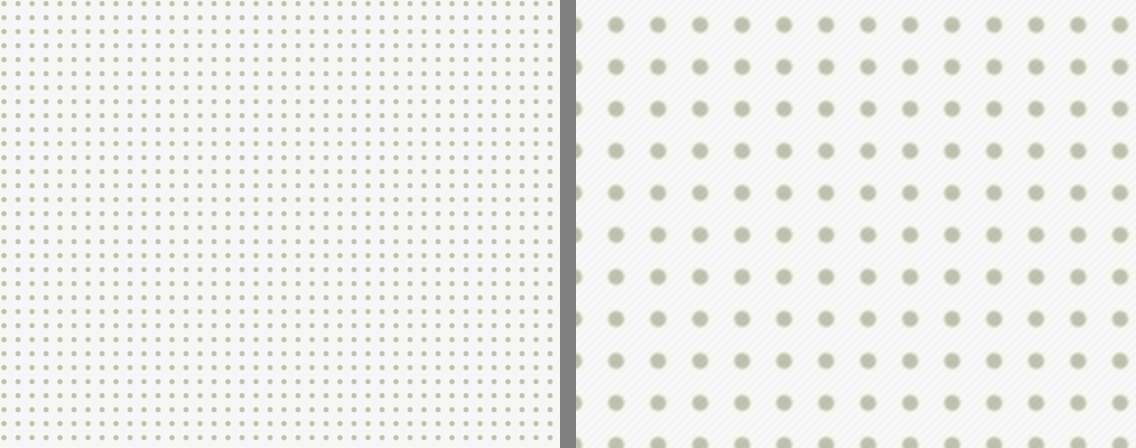
Left, the full canvas; right, a detail of the centre.
Give the GLSL for this pattern, as a Shadertoy shader.

```glsl
// Small sage dots on a square grid, 40 across and 32 down, over near-white paper.
// Each cell is a soft-edged disc with a faint warm halo, over fine diagonal hatching.
// Whole numbers of cells and of hatch lines per cell make all four edges tile.

// Soft disc coverage: 1 inside, 0 outside, never sharper than one pixel
float softDisc(float dist, float radius, float softness, float pixel) {
    float halfWidth = 0.5 * max(softness, pixel);
    return 1.0 - smoothstep(radius - halfWidth, radius + halfWidth, dist);
}

// Rising diagonal lines from -1 to 1, five per cell, fading when too fine to draw
float diagonalHatch(vec2 grid, float pixel) {
    float visibility = 1.0 - smoothstep(0.4, 0.8, 5.0 * pixel);
    return visibility * sin(6.2831853 * 5.0 * (grid.x - grid.y));
}

void mainImage(out vec4 fragColor, in vec2 fragCoord) {
    // Grid coordinates: one unit is one cell
    vec2 cellCount = vec2(40.0, 32.0);
    vec2 grid = fragCoord / iResolution.xy * cellCount;
    vec2 pixelSize = cellCount / iResolution.xy;
    float pixel = max(pixelSize.x, pixelSize.y);

    // Offset from the dot centre, wrapped into the nearest cell
    vec2 offset = fract(grid - vec2(0.29, 0.74) + 0.5) - 0.5;
    float dist = length(offset);

    // Paper: cool white, slightly warmer around each dot
    vec3 coolPaper = vec3(0.970, 0.964, 0.970);
    vec3 warmPaper = vec3(0.970, 0.970, 0.952);
    vec3 color = mix(coolPaper, warmPaper, softDisc(dist, 0.36, 0.12, pixel));

    // Dot
    vec3 sage = vec3(0.745, 0.755, 0.680);
    color = mix(color, sage, softDisc(dist, 0.185, 0.13, pixel));

    // Fine hatching over paper and dots alike
    color += 0.010 * diagonalHatch(grid, pixel);

    fragColor = vec4(color, 1.0);
}
```
